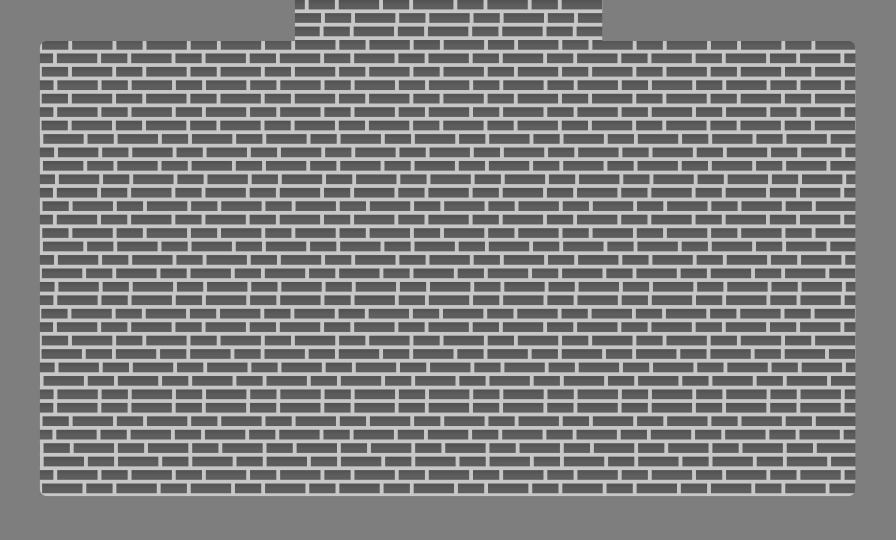
Give the GLSL for this pattern, as a Shadertoy shader.

```glsl
float hash(vec2 p) {
    return fract(sin(dot(p, vec2(127.1, 311.7))) * 43758.5453);
}

float roundedBox(vec2 p, vec2 halfSize, float radius) {
    vec2 q = abs(p) - halfSize + radius;
    return length(max(q, 0.0)) + min(max(q.x, q.y), 0.0) - radius;
}

float coverage(float dist, float pixel) {
    return clamp(0.5 - dist / pixel, 0.0, 1.0);
}

// Alternating short and long bricks, with uneven shifts between courses
vec3 brickwork(vec2 p, float pixel) {
    const float period = 63.7, shortBrick = 25.8, course = 11.52;
    float row = floor((p.y + 1.86) / course);
    float y = p.y - row * course - 3.9;

    float shift = 9.0 + 13.0 * mod(row, 2.0);
    shift += 12.7 * floor(2.0 * hash(vec2(floor((row + 2.0) / 4.0), 3.0)));
    shift += 2.0 * (hash(vec2(row, 9.0)) - 0.5);

    float along = p.x - shift;
    float x = mod(along, period);
    float joint = min(min(x, period - x), abs(x - shortBrick));
    float brick = coverage(1.65 - joint, pixel) * coverage(abs(y) - 4.15, pixel);

    // Faint vertical shading and tone variation
    vec2 id = vec2(2.0 * floor(along / period) + step(shortBrick, x), row);
    float tone = mix(0.325, 0.365, smoothstep(-4.0, 1.0, y));
    tone += 0.012 * (hash(id) - 0.5);
    return vec3(mix(0.78, tone, brick));
}

void mainImage(out vec4 fragColor, in vec2 fragCoord) {
    // Design space is 768 units wide, measured down from the top
    float pixel = 768.0 / iResolution.x;
    vec2 p = vec2(fragCoord.x, iResolution.y - fragCoord.y) * pixel;

    // Wide wall with a narrower stack reaching the top edge
    float wall = roundedBox(p - vec2(383.7, 230.2), vec2(349.5, 195.0), 6.0);
    float stack = roundedBox(p - vec2(384.5, 10.0), vec2(131.7, 30.0), 0.0);
    float mask = coverage(min(wall, stack), pixel);

    vec3 color = mix(vec3(0.495), brickwork(p, pixel), mask);
    fragColor = vec4(color, 1.0);
}
```
